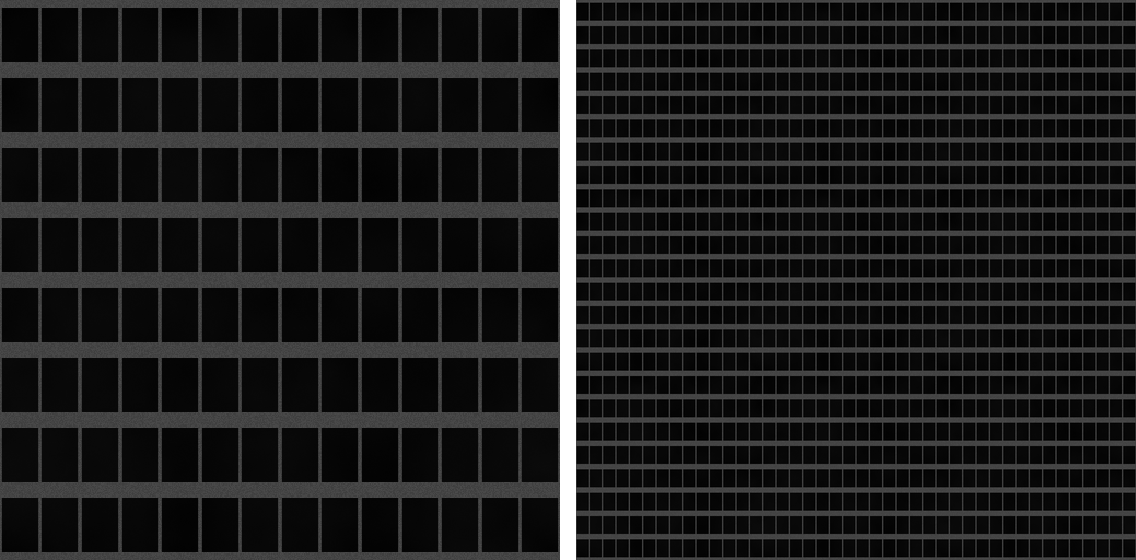
Left: one tile. Right: repeated 3 by 3.
Write a WebGL 1 fragment shader that draws this pattern.

```glsl
precision highp float;
// Grid of dark upright panes, 14 by 8, between grainy grey bars: thin posts and broad rails.
uniform vec2 u_resolution;

float hash(vec2 p) {
  vec3 q = fract(p.xyx * vec3(0.1031, 0.1030, 0.0973));
  q += dot(q, q.yzx + 33.33);
  return fract((q.x + q.y) * q.z);
}

// Value noise that wraps after a whole number of cells
float wrapNoise(vec2 uv, float cells) {
  vec2 p = uv * cells;
  vec2 i = floor(p);
  vec2 f = fract(p);
  f = f * f * (3.0 - 2.0 * f);
  vec2 a = mod(i, cells);
  vec2 b = mod(i + 1.0, cells);
  return mix(mix(hash(a), hash(vec2(b.x, a.y)), f.x),
             mix(hash(vec2(a.x, b.y)), hash(b), f.x), f.y);
}

float clouds(vec2 uv) {
  float sum = 0.0;
  float weight = 0.5;
  float cells = 6.0;
  for (int octave = 0; octave < 4; octave++) {
    sum += weight * wrapNoise(uv, cells);
    weight *= 0.5;
    cells *= 2.0;
  }
  return sum / 0.9375;
}

void main() {
  vec2 uv = gl_FragCoord.xy / u_resolution;
  vec2 pixel = 1.0 / u_resolution;

  // Signed distance into the pane along each axis, in canvas units
  vec2 repeats = vec2(14.0, 8.0);
  vec2 cell = fract(uv * repeats) - 0.5;
  vec2 paneHalf = vec2(0.4545, 0.3855);
  vec2 inside = (paneHalf - abs(cell)) / repeats;
  vec2 cover = clamp(inside / pixel + 0.5, 0.0, 1.0);
  float pane = cover.x * cover.y;

  // Fine speckle on the bars, faint drifting smudges on the panes
  float grain = hash(floor(uv * 512.0) + 17.0) - 0.5;
  float smudge = clouds(uv) - 0.5;
  float paneTone = hash(floor(uv * repeats) + 71.0) - 0.5;

  float barGrey = 0.268 + 0.05 * grain;
  float paneGrey = 0.026 + 0.04 * smudge + 0.005 * paneTone + 0.004 * grain;
  gl_FragColor = vec4(vec3(mix(barGrey, max(paneGrey, 0.0), pane)), 1.0);
}
```
